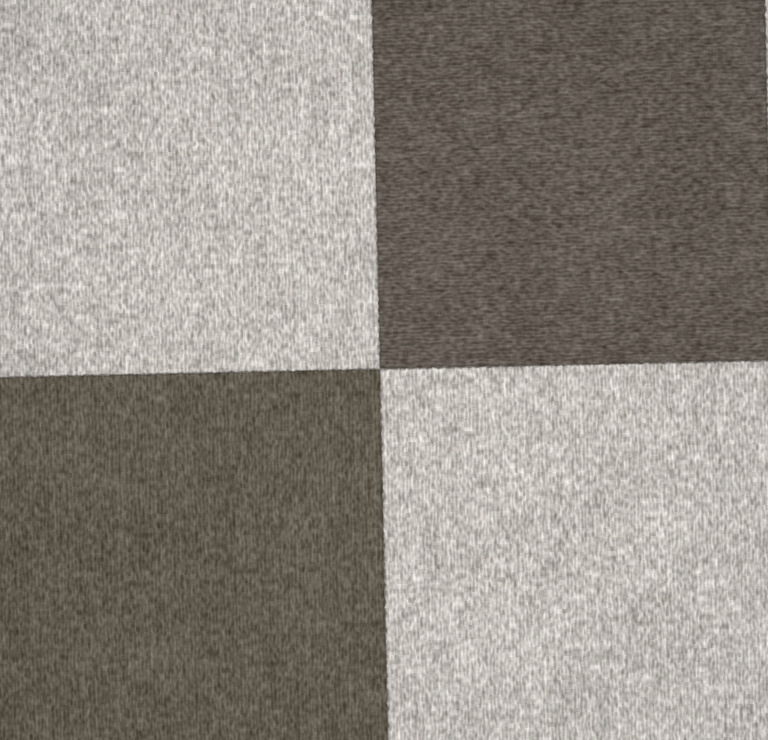
Reproduce this texture procedurally as a Shadertoy shader.

```glsl
// Checkerboard of pale and dark ribbed carpet tiles, laid at a slight tilt.

// Layout, in canvas heights
const vec2  CORNER = vec2(0.5135, 0.5013); // point where four tiles meet
const float TILE   = 0.531;                // side of one tile
const float TILT   = 0.022;                // rotation in radians

// Colours
const vec3 PALE = vec3(0.752, 0.734, 0.712);
const vec3 DARK = vec3(0.378, 0.352, 0.314);

// Pile, in units of one tile
const float RIBS          = 104.0; // ribs across a tile
const float RIB_DEPTH     = 0.13;
const float PALE_CONTRAST = 0.24;
const float DARK_CONTRAST = 0.14;
const float FRAY          = 0.004; // raggedness of the cut edges
const float SEAM_WIDTH    = 0.006;
const float SEAM_SHADE    = 0.78;
const float FALLOFF       = 0.05;  // darkening toward the canvas corners

float hash(vec2 p) {
    vec3 h = fract(p.xyx * 0.1031);
    h += dot(h, h.yzx + 33.33);
    return fract((h.x + h.y) * h.z);
}

// Dot product of a random unit gradient at a lattice point with the offset
float slope(vec2 lattice, vec2 offset) {
    float a = 6.2832 * hash(lattice);
    return dot(vec2(cos(a), sin(a)), offset);
}

float gradientNoise(vec2 p) {
    vec2 i = floor(p), f = p - i;
    vec2 u = f * f * f * (f * (f * 6.0 - 15.0) + 10.0);
    vec2 r = vec2(1.0, 0.0);
    return mix(mix(slope(i, f), slope(i + r.xy, f - r.xy), u.x),
               mix(slope(i + r.yx, f - r.yx), slope(i + r.xx, f - r.xx), u.x), u.y);
}

// Signed yarn brightness; ribs run along y
float pile(vec2 p) {
    float wobble = 0.5 * gradientNoise(p * vec2(45.0, 28.0));
    float rib = cos(6.2832 * (p.x * RIBS + wobble));
    float stitch = hash(floor(vec2(p.x * RIBS + wobble, p.y * RIBS * 0.8))) - 0.5;
    float fine   = gradientNoise(p * vec2(125.0, 72.0));
    float fleck  = gradientNoise(p * vec2(66.0, 34.0) + 19.7);
    float mottle = gradientNoise(p * vec2(19.0, 9.0) + 53.1);
    float cloud  = gradientNoise(p * 4.0 + 7.3);
    return RIB_DEPTH * rib + 0.35 * stitch + 0.75 * fine
         + 0.6 * fleck + 0.25 * mottle + 0.15 * cloud;
}

void mainImage(out vec4 fragColor, in vec2 fragCoord) {
    // Tile coordinates, with ragged cut edges
    vec2 p = fragCoord / iResolution.y - CORNER;
    float c = cos(TILT), s = sin(TILT);
    vec2 q = vec2(c * p.x + s * p.y, c * p.y - s * p.x) / TILE;
    vec2 frayed = q + FRAY * vec2(gradientNoise(q * 70.0),
                                  gradientNoise(q * 70.0 + 31.0));
    vec2 cell = floor(frayed);

    // Signed distance to the grid lines: positive in even rows and columns
    vec2 edge = 0.5 - abs(mod(frayed + 0.5, 2.0) - 1.0);
    float pixel = 1.0 / (iResolution.y * TILE);
    vec2 side = clamp(edge / pixel, -1.0, 1.0);
    float pale = 0.5 - 0.5 * side.x * side.y;

    // Dark tiles in even rows are laid with a quarter turn
    bool turned = edge.x > 0.0 && edge.y > 0.0;
    float yarn = pile((turned ? q.yx : q) + cell * 17.0);

    // Yarn colour, with a small change of warmth between tiles
    vec3 colour = mix(DARK, PALE, pale);
    float warmth = turned ? 0.006 : -0.004;
    colour += warmth * (1.0 - pale) * vec3(0.0, -0.5, 1.0);
    colour += yarn * mix(DARK_CONTRAST, PALE_CONTRAST, pale);

    // Shadow in the seams and soft light falloff
    float gap = min(abs(edge.x), abs(edge.y));
    colour *= mix(SEAM_SHADE, 1.0, smoothstep(0.0, SEAM_WIDTH, gap));
    colour *= 1.0 + FALLOFF * (0.4 - 2.0 * dot(p, p));

    fragColor = vec4(clamp(colour, 0.0, 1.0), 1.0);
}
```
